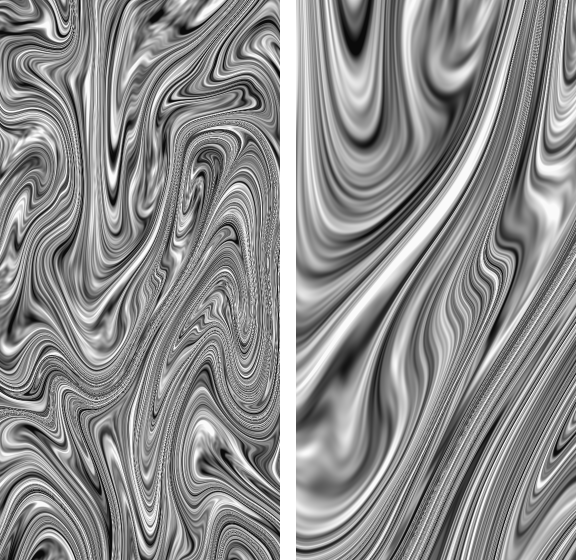
Left, the full canvas; right, a detail of the centre.
Reproduce this texture procedurally as a WebGL 2 fragment shader.

```glsl
#version 300 es
precision highp float;
// Grey marbled fluid: fine streaks of noise drawn into tall folds by a swirling flow.

uniform vec2 u_resolution;
out vec4 fragColor;

const int   FLOW_STEPS    = 36;               // advection steps
const vec2  EDDY_SCALE    = vec2(1.9, 0.75);  // large eddies per canvas width
const float EDDY_STRENGTH = 2.8;
const vec2  CURL_SCALE    = vec2(3.7, 2.1);   // small eddies per canvas width
const float CURL_STRENGTH = 1.0;
const float JET_WAVES     = 1.15;             // vertical jets per canvas width
const float JET_SPEED     = 0.6;
const vec2  FLOW_DRIFT    = vec2(1.4, 0.9);   // change of the flow over its course
const vec2  STREAK_SCALE  = vec2(27.0, 4.2);  // pigment streaks before stirring
const int   STREAK_LAYERS = 3;
const float STREAK_FADE   = 0.7;              // weight ratio of finer layers
const float MEAN_GREY     = 0.53;
const float CONTRAST      = 0.98;
const int   AA            = 2;                // samples per pixel side
const mat2  TURN          = mat2(0.96, 0.28, -0.28, 0.96);
const float TAU           = 6.2832;

vec2 hash2(vec2 cell) {
    vec2 k = vec2(dot(cell, vec2(127.1, 311.7)), dot(cell, vec2(269.5, 183.3)));
    return 2.0 * fract(sin(k) * 43758.5453) - 1.0;
}

// Gradient noise: value in x, derivative in yz.
vec3 noiseGrad(vec2 p) {
    vec2 i = floor(p);
    vec2 f = p - i;
    vec2 u = f * f * f * (f * (f * 6.0 - 15.0) + 10.0);
    vec2 du = 30.0 * f * f * (f * (f - 2.0) + 1.0);
    vec2 ga = hash2(i);
    vec2 gb = hash2(i + vec2(1.0, 0.0));
    vec2 gc = hash2(i + vec2(0.0, 1.0));
    vec2 gd = hash2(i + vec2(1.0, 1.0));
    float a = dot(ga, f);
    float b = dot(gb, f - vec2(1.0, 0.0));
    float c = dot(gc, f - vec2(0.0, 1.0));
    float d = dot(gd, f - vec2(1.0, 1.0));
    float k = a - b - c + d;
    float value = a + u.x * (b - a) + u.y * (c - a) + u.x * u.y * k;
    vec2 slope = ga + u.x * (gb - ga) + u.y * (gc - ga) + u.x * u.y * (ga - gb - gc + gd)
               + du * (u.yx * k + vec2(b, c) - a);
    return vec3(value, slope);
}

// Divergence-free velocity from a noise stream function.
vec2 swirl(vec2 p, vec2 scale, vec2 offset) {
    vec2 slope = noiseGrad(p * scale + offset).yz * scale / (scale.x * scale.y);
    return vec2(slope.y, -slope.x);
}

// Trace a point back through the slowly changing flow.
vec2 stir(vec2 p) {
    float dt = 1.0 / float(FLOW_STEPS);
    for (int i = 0; i < FLOW_STEPS; i++) {
        vec2 drift = FLOW_DRIFT * float(i) * dt;
        vec2 velocity = EDDY_STRENGTH * swirl(p, EDDY_SCALE, vec2(17.6, 9.2) + drift)
                      + CURL_STRENGTH * swirl(p, CURL_SCALE, vec2(31.7, 18.4) - drift.yx);
        velocity.y += JET_SPEED * cos(TAU * (JET_WAVES * p.x - 0.62));
        p += velocity * dt;
    }
    return p;
}

// Layered pigment before stirring.
float pigment(vec2 p) {
    float sum = 0.0;
    float weight = 1.0;
    vec2 q = p * STREAK_SCALE + vec2(53.2, 41.9);
    for (int i = 0; i < STREAK_LAYERS; i++) {
        sum += weight * noiseGrad(q).x;
        q = TURN * q * 2.07 + vec2(11.3, 5.7);
        weight *= STREAK_FADE;
    }
    return clamp(MEAN_GREY + CONTRAST * sum, 0.04, 0.98);
}

void main() {
    // Average subsamples to smooth the finest lines
    float grey = 0.0;
    for (int y = 0; y < AA; y++) {
        for (int x = 0; x < AA; x++) {
            vec2 jitter = (vec2(x, y) + 0.5) / float(AA) - 0.5;
            vec2 p = (gl_FragCoord.xy + jitter) / u_resolution.x;
            grey += pigment(stir(p));
        }
    }
    fragColor = vec4(vec3(grey / float(AA * AA)), 1.0);
}
```
